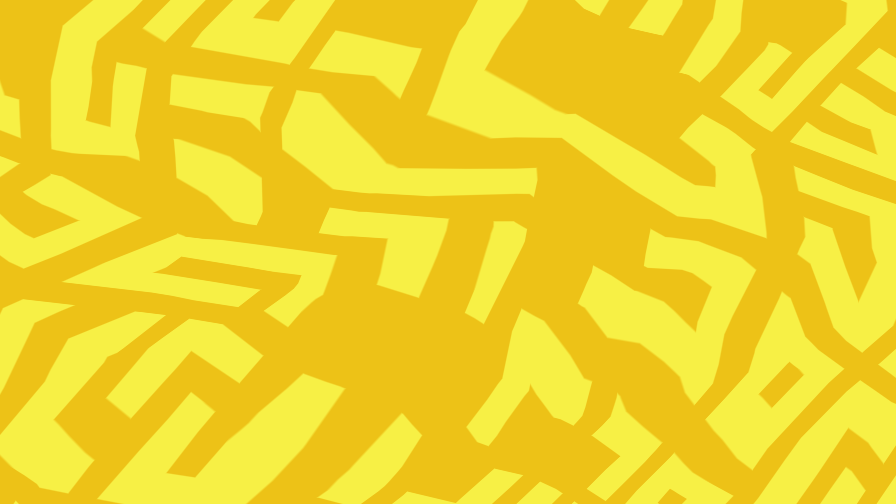
Give the GLSL for this pattern, as a Shadertoy shader.

```glsl
float hash(vec2 p) {
    vec3 q = fract(p.xyx * 0.1031);
    q += dot(q, q.yzx + 33.33);
    return fract((q.x + q.y) * q.z);
}

vec2 hash2(vec2 p) {
    return vec2(hash(p), hash(p + 71.0)) - 0.5;
}

// Piecewise linear noise on triangles: bends lines but keeps them straight between kinks
vec2 facetNoise(vec2 p) {
    vec2 cell = floor(p), f = p - cell;
    vec2 a = hash2(cell), c = hash2(cell + 1.0);
    if (f.x > f.y) {
        vec2 b = hash2(cell + vec2(1, 0));
        return a + (b - a) * f.x + (c - b) * f.y;
    }
    vec2 b = hash2(cell + vec2(0, 1));
    return a + (b - a) * f.y + (c - b) * f.x;
}

// Two overlaid random pairings of the nodes: at most two strokes meet, so paths never branch.
// The pairings favour opposite axes, which makes most paths turn at each node.
bool hasStroke(vec2 node, bool upward) {
    float odd = mod(upward ? node.y : node.x, 2.0);
    vec2 block = floor((node + odd) * 0.5) + odd * 157.0;
    bool blockUpward = hash(block + 19.0) < mix(0.68, 0.32, odd);
    return blockUpward == upward && hash(node + (upward ? 311.0 : 233.0)) > 0.28;
}

// Square distance to the bar from one node to the next: gives flat ends and mitred corners
float strokeDistance(vec2 p, vec2 node, bool upward) {
    vec2 q = abs(p - node - (upward ? vec2(0.0, 0.5) : vec2(0.5, 0.0)));
    if (upward) q = q.yx;
    return max(q.y, q.x - 0.5);
}

void mainImage(out vec4 fragColor, in vec2 fragCoord) {
    float scale = 8.3;
    vec2 p = (fragCoord - 0.5 * iResolution.xy) / iResolution.y * scale;

    // Tilt the lattice, then fold it into irregular angles
    p = mat2(0.87, 0.42, -0.5, 0.9) * p;
    p += 2.2 * facetNoise(p / 5.0 + 13.3) + 1.4 * facetNoise(p / 2.3 + 5.7);

    // Nearest stroke among the surrounding nodes
    float d = 1.0;
    for (int y = -1; y <= 1; y++) {
        for (int x = -1; x <= 1; x++) {
            vec2 node = floor(p) + vec2(x, y);
            if (hasStroke(node, false)) d = min(d, strokeDistance(p, node, false));
            if (hasStroke(node, true)) d = min(d, strokeDistance(p, node, true));
        }
    }

    // Half width drifts slowly, so bars taper
    d -= 0.254 + 0.16 * facetNoise(p / 1.8 + 31.0).x;

    // Flat colours with a soft edge
    vec3 amber = vec3(0.93, 0.76, 0.09);
    vec3 lemon = vec3(0.97, 0.94, 0.27);
    float soft = 0.85 * scale / iResolution.y;
    fragColor = vec4(mix(lemon, amber, smoothstep(-soft, soft, d)), 1.0);
}
```
